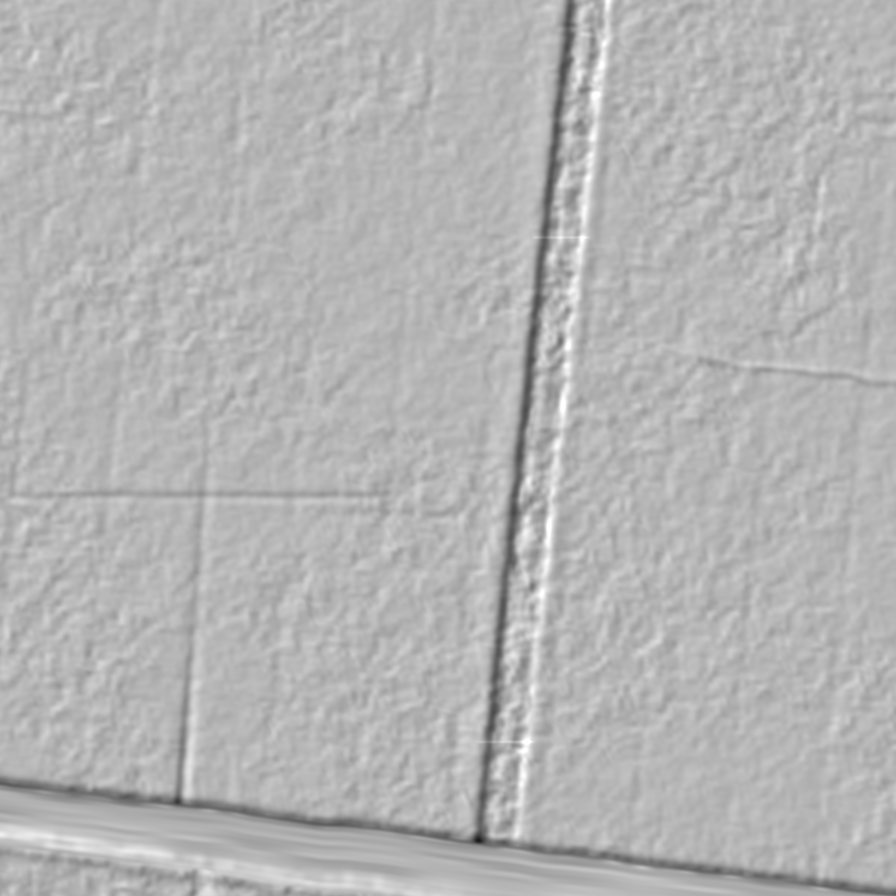
A Shadertoy shader for this texture map:

```glsl
// Grey embossed plaster wall with a slanted double groove, faint panel joints and a sloping ledge.

float hash(vec2 p) {
    vec3 q = fract(vec3(p.xyx) * 0.1031);
    q += dot(q, q.yzx + 33.33);
    return fract((q.x + q.y) * q.z);
}

float noise(vec2 p) {
    vec2 cell = floor(p), f = fract(p);
    f = f * f * (3.0 - 2.0 * f);
    return mix(mix(hash(cell), hash(cell + vec2(1, 0)), f.x),
               mix(hash(cell + vec2(0, 1)), hash(cell + vec2(1, 1)), f.x), f.y);
}

// Plaster height: fine pits, medium lumps and soft swells
float plaster(vec2 p) {
    p += 0.006 * vec2(noise(p * 45.0), noise(p * 45.0 + 31.0));
    return 0.25 * noise(p * 150.0 + 7.0) + 0.5 * noise(p * 82.0) + 0.45 * noise(p * 38.0 + 19.0);
}

// Slope of the plaster along the light direction
float emboss(vec2 p) {
    vec2 lightStep = vec2(0.0028, -0.0022);
    return plaster(p + lightStep) - plaster(p - lightStep);
}

// Soft line profile
float ridge(float d, float width) {
    return exp(-d * d / (width * width));
}

// Soft window between two bounds
float span(float v, float lo, float hi, float soft) {
    return smoothstep(lo - soft, lo + soft, v) * (1.0 - smoothstep(hi - soft, hi + soft, v));
}

float wallShade(vec2 p) {
    float relief = emboss(p);
    float patches = smoothstep(0.15, 0.8, noise(p * 9.0 + 4.0));
    float shade = 0.712 + relief * mix(0.13, 0.27, patches);
    shade += 0.012 * (noise(p * 30.0 + 11.0) - 0.5);

    // Faint repeated slanted board seams
    float seam = p.x - 0.1 * p.y - 0.18;
    float board = (fract(seam / 0.104 + 0.5) - 0.5) * 0.104;
    float broken = 0.3 + 0.7 * noise(vec2(floor(seam / 0.104 + 0.5) * 7.0, p.y * 14.0));
    shade += 0.035 * broken * (ridge(board - 0.005, 0.006) - ridge(board + 0.004, 0.006));

    // Left upright joint, stronger towards the ledge
    float joint = p.x - 0.188 - 0.08 * p.y;
    float strength = 0.35 * (1.0 - smoothstep(0.4, 0.6, p.y)) + 0.65 * (1.0 - smoothstep(0.15, 0.32, p.y));
    shade += strength * (0.14 * ridge(joint - 0.012, 0.006) - 0.25 * ridge(joint - 0.002, 0.005));

    // Left level crack
    float crack = p.y - 0.448 - 0.004 * p.x - 0.004 * (noise(p * 25.0) - 0.5);
    shade += span(p.x, 0.01, 0.435, 0.008)
           * (0.05 * ridge(crack + 0.007, 0.005) - 0.10 * ridge(crack, 0.0045));

    // Right sloping crack and short upright scratch
    crack = p.y - 0.594 + 0.11 * (p.x - 0.8) + 0.008 * (noise(p * 35.0) - 0.5);
    shade += span(p.x, 0.785, 1.02, 0.008)
           * (0.06 * ridge(crack - 0.008, 0.005) - 0.09 * ridge(crack, 0.005));
    float scratch = p.x - 0.91 - 0.13 * (p.y - 0.75);
    shade += span(p.y, 0.7, 0.8, 0.015)
           * (0.07 * ridge(scratch - 0.003, 0.004) - 0.05 * ridge(scratch + 0.005, 0.004));

    // Main groove: dark lip, rough channel, bright lip
    float depth = 1.0 - p.y;
    float groove = p.x - 0.638 + 0.118 * depth - 0.008 * depth * depth;
    groove += 0.002 * (noise(vec2(p.y * 45.0, 3.0)) - 0.5);
    float channel = span(groove, 0.004, 0.044, 0.004);
    shade += channel * (relief * 0.25 + 0.12 * (noise(vec2(groove * 170.0, p.y * 45.0)) - 0.5));
    shade += 0.045 * ridge(groove + 0.021, 0.010) - 0.36 * ridge(groove, 0.0065);
    shade += 0.07 * ridge(groove - 0.015, 0.005) - 0.07 * ridge(groove - 0.029, 0.006);
    shade += 0.18 * ridge(groove - 0.042, 0.0058) - 0.03 * ridge(groove - 0.056, 0.007);

    // Thin breaks across the groove
    float breaks = ridge(p.y - 0.735, 0.0016) + ridge(p.y - 0.172, 0.0016);
    shade += 0.09 * breaks * span(groove, -0.012, 0.05, 0.004);
    return shade;
}

float ledgeShade(vec2 p, float below) {
    // Smeared band darkening towards its upper edge
    float streaks = noise(vec2(p.x * 14.0, below * 190.0)) - 0.5;
    float shade = 0.70 - 0.13 * exp(below / 0.016) + 0.14 * streaks;

    // Lower wall with one bright upright joint
    float lip = below + 0.055 + 0.024 * p.x + 0.006 * (noise(p * 40.0) - 0.5);
    float lower = 1.0 - smoothstep(-0.016, -0.008, lip);
    float brick = 0.69 + 0.3 * emboss(p);
    brick += 0.15 * ridge(p.x - 0.232, 0.012) - 0.14 * ridge(p.x - 0.216, 0.005);
    shade = mix(shade, brick, lower);

    // Bright rough lip and its shadow
    float fade = 1.0 - 0.6 * smoothstep(0.5, 0.75, p.x);
    shade += fade * ridge(lip, 0.0105) * (0.15 + 0.12 * (noise(p * 90.0) - 0.5));
    shade -= 0.09 * fade * ridge(lip + 0.02, 0.006);
    return shade + 0.06 * smoothstep(0.5, 0.75, p.x);
}

void mainImage(out vec4 fragColor, in vec2 fragCoord) {
    vec2 p = fragCoord / iResolution.xy;
    float edge = p.y - 0.128 + 0.126 * p.x + 0.004 * (noise(vec2(p.x * 28.0, 2.0)) - 0.5);
    float shade = mix(ledgeShade(p, min(edge, 0.0)), wallShade(p), smoothstep(-0.003, 0.003, edge));

    // Dark line where wall and ledge meet, with a pale broken rim
    shade -= 0.27 * ridge(edge - 0.002, 0.0065);
    shade += 0.16 * ridge(edge + 0.004, 0.0025) * noise(vec2(p.x * 60.0, 9.0));
    fragColor = vec4(vec3(clamp(shade, 0.0, 1.0)), 1.0);
}
```
